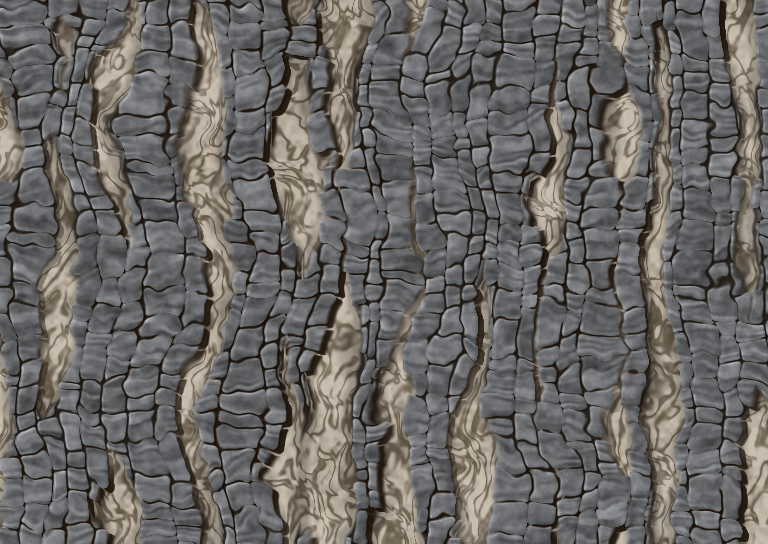
Give the GLSL for this texture, as a Shadertoy shader.

```glsl
// Furrowed tree bark: grey, brick-cracked ridges over pale fibrous furrows.
// Jittered strips, bent by noise, place the furrows and the bricks; shifted
// samples of the same relief give the side light and the deep brown fissures.

const float RIDGE_WIDTH = 0.125;
const vec2 BRICK_SIZE = vec2(0.044, 0.047);
const vec2 TO_LIGHT = vec2(-0.82, 0.57);

const vec3 CRACK_COLOUR = vec3(0.16, 0.14, 0.12);
const vec3 FISSURE_COLOUR = vec3(0.13, 0.085, 0.045);
const vec3 FIBRE_DARK = vec3(0.39, 0.34, 0.28);
const vec3 FIBRE_LIGHT = vec3(0.79, 0.75, 0.69);
const vec3 PLATE_TINT = vec3(0.985, 1.0, 1.025);

struct Bark {
    float cover;   // 1 on a plate, 0 in cracks and furrows
    float height;
    float inside;  // signed distance into the ridge
    vec2 brick;    // brick identity
    vec2 place;    // bent coordinates
};

float hash(vec2 p) {
    vec3 q = fract(p.xyx * vec3(0.1031, 0.1030, 0.0973));
    q += dot(q, q.yzx + 33.33);
    return fract((q.x + q.y) * q.z);
}

float noise(vec2 p) {
    vec2 i = floor(p), f = fract(p);
    f = f * f * (3.0 - 2.0 * f);
    vec2 e = vec2(0.0, 1.0);
    return mix(mix(hash(i), hash(i + e.yx), f.x),
               mix(hash(i + e.xy), hash(i + e.yy), f.x), f.y);
}

float fbm(vec2 p, int octaves) {
    float sum = 0.0, total = 0.0, gain = 0.5;
    for (int i = 0; i < octaves; i++) {
        sum += gain * noise(p);
        total += gain;
        gain *= 0.5;
        p = p * 2.03 + 17.7;
    }
    return sum / total;
}

// Border of a jittered one-dimensional strip
float border(float i, float seed) {
    return i + 0.6 * (hash(vec2(i, seed)) - 0.5);
}

// Strip index, distance to its lower border, distance to its upper border
vec3 strip(float x, float seed) {
    float i = floor(x);
    if (x < border(i, seed)) i -= 1.0;
    else if (x >= border(i + 1.0, seed)) i += 1.0;
    return vec3(i, x - border(i, seed), border(i + 1.0, seed) - x);
}

// Half width of a furrow along its length; negative where ridges merge
float furrowWidth(float id, float y) {
    float swell = 0.7 * noise(vec2(id * 7.0, y * 3.7 + id * 2.3))
                + 0.3 * noise(vec2(id * 7.0 + 3.0, y * 14.0));
    return mix(-0.024, 0.061, swell);
}

float ridgeDepth(vec2 q) {
    vec3 s = strip(q.x / RIDGE_WIDTH, 5.0);
    return min(s.y * RIDGE_WIDTH - furrowWidth(s.x, q.y),
               s.z * RIDGE_WIDTH - furrowWidth(s.x + 1.0, q.y));
}

Bark barkAt(vec2 p) {
    // Bend the layout, then wobble it finely
    vec2 bend = vec2(fbm(p * vec2(5.0, 4.0), 3), fbm(p * 9.0 + 40.0, 3)) - 0.5;
    vec2 wobble = vec2(noise(p * 48.0), noise(p * 48.0 + 91.0)) - 0.5;
    vec2 q = p + bend * vec2(0.13, 0.06) + wobble * 0.011;

    // Rounded bricks in staggered columns
    vec3 column = strip(q.x / BRICK_SIZE.x, 1.0);
    float stagger = 7.3 * hash(vec2(column.x, 23.0));
    vec3 row = strip(q.y / BRICK_SIZE.y + stagger, column.x + 60.0);
    vec2 side = BRICK_SIZE * vec2(min(column.y, column.z), min(row.y, row.z));
    float radius = 0.009;
    float gap = radius - length(max(radius - side, 0.0));
    vec2 centre = q + 0.5 * BRICK_SIZE * vec2(column.z - column.y, row.z - row.y);

    // Bricks near a furrow break off mostly whole
    float blocky = ridgeDepth(mix(q, centre, 0.55));
    float healed = 0.0025 * smoothstep(0.45, 0.75, noise(p * 26.0));
    float cover = smoothstep(-0.001, 0.004, blocky)
                * smoothstep(0.0003, 0.0034, gap + healed);
    float height = cover * (0.6 + 0.4 * smoothstep(0.0, 0.009, gap));
    return Bark(cover, height, ridgeDepth(q), vec2(column.x, row.x), q);
}

// Grey plate with fine cross striations, tilted brick by brick
vec3 plateColour(vec2 p, vec2 q, vec2 brick) {
    float tilt = 0.5 * (hash(brick + 9.0) - 0.5);
    float striae = noise(vec2(q.x * 20.0, (q.y + tilt * q.x) * 135.0));
    float grit = fbm(p * 75.0, 3);
    float tone = 0.18 + 0.22 * striae + 0.18 * grit + 0.06 * hash(brick);
    return tone * PLATE_TINT;
}

// Pale wavy fibres with thin dark creases
vec3 fibreColour(vec2 p, vec2 q) {
    vec2 grain = vec2(q.x * 62.0, p.y * 27.0) + 5.0 * fbm(p * 14.0, 2);
    float crease = abs(2.0 * fbm(grain, 2) - 1.0);
    float tone = 0.55 * smoothstep(0.0, 0.35, crease)
               + 0.35 * noise(p * 11.0) + 0.3 * noise(p * 115.0);
    return mix(FIBRE_DARK, FIBRE_LIGHT, smoothstep(0.1, 1.05, tone));
}

void mainImage(out vec4 fragColor, in vec2 fragCoord) {
    vec2 p = fragCoord / iResolution.y + 3.0;
    Bark here = barkAt(p);
    Bark lit = barkAt(p + TO_LIGHT * 0.005);
    Bark caster = barkAt(p + TO_LIGHT * 0.014);

    // Furrow floor, darker near its walls and inside cracks
    vec3 floorColour = fibreColour(p, here.place);
    floorColour *= mix(0.78, 1.0, smoothstep(0.0, 0.018, -here.inside));
    floorColour = mix(floorColour, CRACK_COLOUR, smoothstep(0.003, 0.013, here.inside));

    // Deep fissure on the side turned away from the light
    float depth = smoothstep(0.25, 0.6, noise(p * vec2(9.0, 5.0) + 30.0));
    floorColour = mix(floorColour, FISSURE_COLOUR, caster.cover * mix(0.35, 0.95, depth));

    // Plates and side light
    vec3 colour = mix(floorColour, plateColour(p, here.place, here.brick), here.cover);
    colour *= 1.0 + 0.32 * (here.height - lit.height);
    fragColor = vec4(clamp(colour, 0.0, 1.0), 1.0);
}
```
